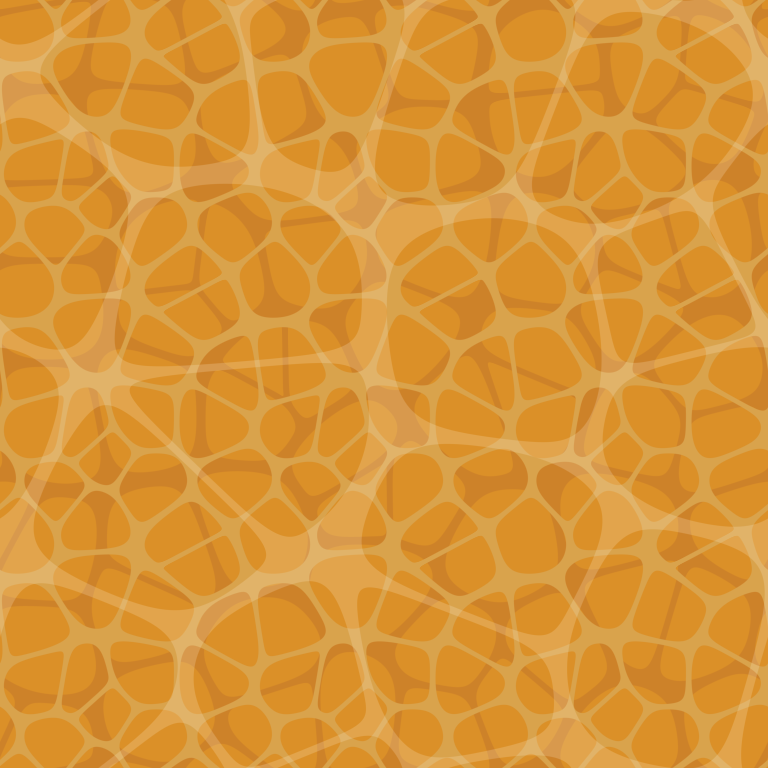
A Shadertoy shader for this pattern:

```glsl
// Tileable amber foam: three stacked webs of rounded cells, dark, tan and pale.

const vec3 AMBER = vec3(0.857, 0.563, 0.155);
const vec3 BROWN = vec3(0.805, 0.508, 0.160);
const vec3 TAN   = vec3(0.850, 0.638, 0.300);
const vec3 CREAM = vec3(1.000, 0.950, 0.840);
const float CREAM_OPACITY = 0.21;

// Cells across the canvas, and cells after which each web repeats
const float DARK_CELLS = 8.0,  DARK_PERIOD = 8.0;
const float TAN_CELLS  = 12.0, TAN_PERIOD  = 4.0;
const float PALE_CELLS = 4.0,  PALE_PERIOD = 4.0;

// Half width of the thinnest strands, in canvas units
const float DARK_STRAND = 0.0038;
const float TAN_STRAND  = 0.0030;
const float PALE_STRAND = 0.0045;

const float JITTER = 0.86;     // irregularity of the cell centres
const float SQUARENESS = 6.0;  // low: round cells, high: polygons

vec2 hash22(vec2 p, float seed) {
    vec3 q = fract(vec3(p.xyx + seed * 7.31) * vec3(0.1031, 0.1030, 0.0973));
    q += dot(q, q.yzx + 33.33);
    return fract((q.xx + q.yz) * q.zy);
}

// Centre of the cell at a wrapped grid index
vec2 cellCentre(vec2 index, float period, float seed) {
    vec2 offset = hash22(mod(index, period), seed) - 0.5;
    return index + 0.5 + JITTER * offset;
}

// Distance to the rim of the rounded cell, in grid units, positive inside
float roundedCell(vec2 p, float period, float seed) {
    vec2 home = floor(p), nearestIndex = home, centre = p;
    float nearest = 1e5;
    for (int y = -2; y <= 2; y++)
    for (int x = -2; x <= 2; x++) {
        vec2 index = home + vec2(x, y);
        vec2 c = cellCentre(index, period, seed);
        float d = dot(c - p, c - p);
        if (d < nearest) {
            nearest = d;
            nearestIndex = index;
            centre = c;
        }
    }

    // Power norm over all walls shared with neighbours rounds the corners
    float sum = 1e-9;
    vec2 slope = vec2(0.0);
    for (int y = -2; y <= 2; y++)
    for (int x = -2; x <= 2; x++) {
        if (x == 0 && y == 0) continue;
        vec2 c = cellCentre(nearestIndex + vec2(x, y), period, seed);
        vec2 halfway = 0.5 * (c - centre);
        vec2 wall = halfway / dot(halfway, halfway);
        float reach = max(dot(p - centre, wall), 0.0);
        float power = pow(reach, SQUARENESS - 1.0);
        sum += power * reach;
        slope += power * wall;
    }
    float norm = pow(sum, 1.0 / SQUARENESS);
    return (1.0 - norm) / max(length(slope) * norm / sum, 1e-3);
}

// Coverage of the web between the cells
float web(vec2 uv, float cells, float period, float strand, float seed) {
    float d = roundedCell(uv * cells, period, seed) / cells - strand;
    float pixel = 0.75 / min(iResolution.x, iResolution.y);
    return 1.0 - smoothstep(-pixel, pixel, d);
}

void mainImage(out vec4 fragColor, in vec2 fragCoord) {
    vec2 uv = fragCoord / iResolution.xy;

    float dark = web(uv, DARK_CELLS, DARK_PERIOD, DARK_STRAND, 3.0);
    float tan_ = web(uv, TAN_CELLS, TAN_PERIOD, TAN_STRAND, 11.0);
    float pale = web(uv, PALE_CELLS, PALE_PERIOD, PALE_STRAND, 5.0);

    vec3 colour = mix(AMBER, BROWN, dark);
    colour = mix(colour, TAN, tan_);
    colour = mix(colour, CREAM, CREAM_OPACITY * pale);
    fragColor = vec4(colour, 1.0);
}
```
